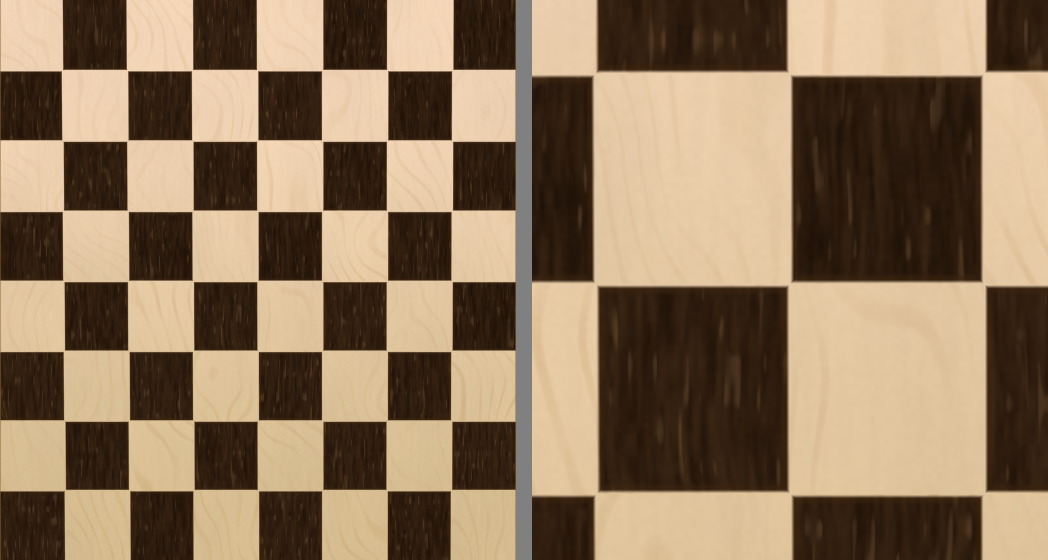
Left: the whole. Right: its middle third, enlarged.
Reproduce this pattern procedurally as a Shadertoy shader.

```glsl
const float CELLS = 8.0;

float hash(vec2 p) {
    vec3 q = fract(vec3(p.xyx) * 0.1031);
    q += dot(q, q.yzx + 33.33);
    return fract((q.x + q.y) * q.z);
}

float noise(vec2 p) {
    vec2 i = floor(p), f = fract(p);
    f = f * f * (3.0 - 2.0 * f);
    float low = mix(hash(i), hash(i + vec2(1, 0)), f.x);
    float high = mix(hash(i + vec2(0, 1)), hash(i + vec2(1, 1)), f.x);
    return mix(low, high, f.y);
}

// Slight keystone and uneven row height of the board
vec2 boardCoords(vec2 uv) {
    float columns = mix(8.03, 7.92, uv.y);
    float x = (uv.x - mix(0.501, 0.499, uv.y)) * columns + 0.5 * CELLS;
    float y = uv.y * CELLS + 0.08 * uv.y * (1.0 - uv.y);
    return vec2(x, y);
}

// Pale veneer: broad clouding and faint, curling growth lines
vec3 paleWood(vec2 p, vec2 cell, vec2 uv) {
    float seed = hash(cell + 7.0);
    vec2 q = p + seed * 60.0;
    float warp = noise(q * vec2(1.8, 1.2));
    float rings = sin((q.x + 0.25 * q.y + 0.9 * warp) * 24.0);
    float figure = smoothstep(0.55, 1.0, rings) * noise(q * 2.3 + 11.0);
    float fibre = noise(q * vec2(24.0, 3.0)) - 0.5;
    vec3 base = mix(vec3(0.84, 0.74, 0.565), vec3(0.95, 0.835, 0.715), smoothstep(0.0, 0.95, uv.y));
    base *= 1.0 + 0.025 * (seed - 0.5) + 0.03 * (warp - 0.5) + 0.015 * fibre;
    return base - figure * mix(0.03, 0.09, seed) * vec3(0.5, 0.7, 0.9);
}

// Dark veneer: upright pores with short lighter flecks
vec3 darkWood(vec2 p, vec2 cell) {
    float seed = hash(cell + 31.0);
    vec2 q = p + seed * 40.0;
    q.x += 0.03 * noise(q * vec2(2.0, 3.0));
    float streak = noise(q * vec2(26.0, 3.5));
    float pore = noise(q * vec2(42.0, 8.0) + 19.0);
    float fleck = smoothstep(0.72, 0.98, noise(q * vec2(30.0, 6.0) + 53.0));
    float tone = 0.55 * streak + 0.45 * pore + 0.2 * (seed - 0.5);
    vec3 wood = mix(vec3(0.12, 0.068, 0.03), vec3(0.235, 0.15, 0.078), tone);
    return wood + fleck * vec3(0.10, 0.085, 0.06);
}

// Signed distance to the unit cell's inset square
float squareDistance(vec2 local, float inset) {
    vec2 d = abs(local - 0.5);
    return max(d.x, d.y) - 0.5 + inset;
}

void mainImage(out vec4 fragColor, in vec2 fragCoord) {
    vec2 uv = fragCoord / iResolution.xy;
    vec2 board = boardCoords(uv);
    vec2 inside = clamp(board, vec2(0.05), vec2(CELLS - 0.05));
    vec2 cell = floor(inside);
    float pixel = CELLS / min(iResolution.x, iResolution.y);
    float soft = max(0.012, 0.8 * pixel);

    // Alternating squares, dark at the lower left
    float isDark = 1.0 - mod(cell.x + cell.y, 2.0);
    float d = squareDistance(inside - cell, 0.012);
    float darkMask = isDark * (1.0 - smoothstep(-soft, soft, d));

    // Warm rim just inside each dark square
    float rim = 1.0 - smoothstep(0.0, 0.025, abs(d + 0.018));
    vec3 dark = mix(darkWood(board, cell), vec3(0.24, 0.14, 0.05), 0.55 * rim);
    vec3 color = mix(paleWood(board, cell, uv), dark, darkMask);

    // Thin amber trim along the two sides
    float side = min(uv.x, 1.0 - uv.x);
    float trim = 1.0 - smoothstep(0.001, 0.003, side);
    color = mix(color, vec3(0.55, 0.40, 0.20), 0.5 * trim);

    // Fine surface grain
    color += 0.012 * (noise(uv * 300.0) - 0.5);
    fragColor = vec4(clamp(color, 0.0, 1.0), 1.0);
}
```
